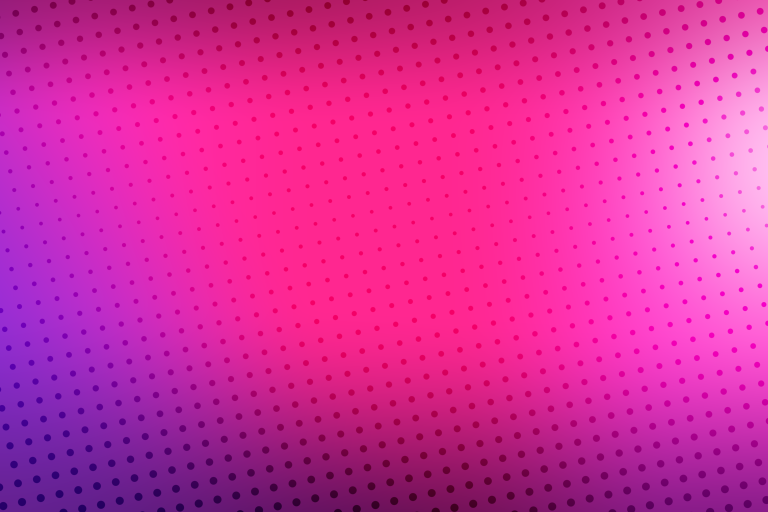
Give the GLSL for this background, as a WebGL 2 fragment shader.

```glsl
#version 300 es
precision highp float;
// Hot pink backdrop with a violet left side, a pale glow at the right and
// dark upper and lower edges, under a tilted halftone grid whose dots grow
// away from the middle. Colours are layered blends; dots are a repeated cell.
uniform vec2 u_resolution;
out vec4 fragColor;

// Smooth colour field; uv runs from 0 to 1 on both axes.
vec3 backdrop(vec2 uv) {
    float x = uv.x, y = uv.y;
    vec3 color = vec3(1.0, 0.152, 0.565);

    // Magenta on both flanks, stronger low on the right
    color = mix(color, vec3(1.0, 0.17, 0.72), 1.0 - smoothstep(0.08, 0.42, x));
    float rightTint = smoothstep(0.58, 0.9, x) * (1.0 - 0.6 * smoothstep(0.5, 1.0, y));
    color = mix(color, vec3(1.0, 0.2, 0.79), rightTint);

    // Violet sweeping in from the lower left
    float violet = 1.0 - smoothstep(-0.12, 0.42, x + 0.45 * (y - 0.4));
    color = mix(color, vec3(0.55, 0.18, 0.85), violet);

    // Pale glow at the right edge
    vec2 g = (uv - vec2(1.04, 0.68)) / vec2(0.19, 0.32);
    color = mix(color, vec3(1.0, 0.76, 0.945), exp(-dot(g, g)));

    // Shade along the top, fading out to the right
    color *= 1.0 - mix(0.38, 0.08, x * x) * smoothstep(0.75, 1.05, y);

    // Deeper shade along the bottom, with a plum cast past the left side
    float depth = 0.33 + 0.32 * smoothstep(0.0, 0.5, x) - 0.1 * smoothstep(0.5, 0.9, x);
    float shade = 1.0 - depth * (1.0 - smoothstep(-0.12, 0.44 - 0.08 * x, y));
    float plum = mix(1.2, 0.62, smoothstep(0.0, 0.5, x));
    return color * vec3(shade, shade, pow(shade, plum));
}

// Coverage of the halftone dots; p is in units of the canvas height.
float halftone(vec2 p) {
    const float spacing = 0.03744;
    vec2 axis = vec2(cos(0.2102), sin(0.2102));
    vec2 q = p - vec2(0.043, 0.0195);
    q = vec2(dot(q, axis), dot(q, vec2(-axis.y, axis.x))) / spacing;
    float dist = length(fract(q + 0.5) - 0.5) * spacing;
    float radius = 0.0035 + 0.0078 * abs(p.y - 0.58);
    float soft = 0.7 / u_resolution.y;
    return 1.0 - smoothstep(radius - soft, radius + soft, dist);
}

void main() {
    vec3 color = backdrop(gl_FragCoord.xy / u_resolution);
    // Dots burn the colour beneath them
    vec3 burned = clamp(1.0 - (1.0 - color) / vec3(0.72, 0.5, 0.75), 0.0, 1.0) * 0.96;
    color = mix(color, burned, halftone(gl_FragCoord.xy / u_resolution.y));
    fragColor = vec4(color, 1.0);
}
```
